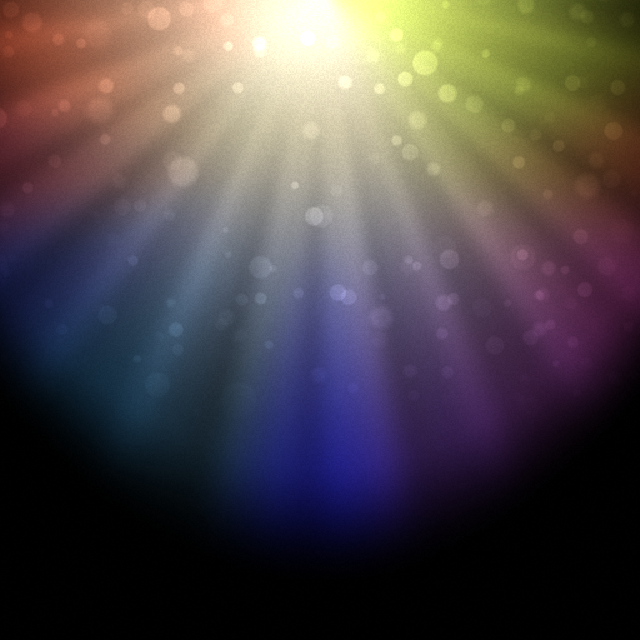
Write a Shadertoy shader that draws this background.

```glsl
const float TAU = 6.2831853;
const vec2 SOURCE = vec2(0.503, 1.02);      // where the rays meet
const vec2 HUE_CENTER = vec2(0.5, 0.75);    // pivot of the colour wheel
const vec2 CORE_CENTER = vec2(0.475, 1.0);
const float CORE_SIZE = 0.17;
const float CORE_GAIN = 0.28;
const float GLOW_SIZE = 0.55;
const float GLOW_SQUEEZE = 1.4;             // narrows the glow sideways
const float GLOW_FALLOFF = 2.4;
const vec3 GLOW_WARM = vec3(0.88, 0.84, 0.70);
const vec3 GLOW_COOL = vec3(0.78, 0.80, 0.91);
const vec3 GLOW_LIME = vec3(0.86, 0.93, 0.40);
const vec3 GLOW_PEACH = vec3(1.00, 0.77, 0.62);
const vec2 RIM_RANGE = vec2(0.25, 0.8);     // distance over which rim colour grows
const float RAY_PERIOD = 0.25;              // radians between rays
const float RAY_PHASE = 0.098;
const float RAY_DEPTH = 0.14;
const float FLOOR_HEIGHT = 0.075;           // lowest point of the lit area
const float FLOOR_CURVE = 1.15;
const float FLOOR_SOFTNESS = 0.21;
const float GRAIN_CELLS = 512.0;
const float GRAIN_AMOUNT = 0.055;
const float BOKEH_GAIN = 0.15;
const int BOKEH_LAYERS = 4;

// Rim colours, evenly spaced around the wheel; the middle entry points down
const int HUES = 16;
const vec3 RIM[HUES] = vec3[HUES](
    vec3(0.30, 0.28, 0.18), vec3(0.42, 0.28, 0.18),
    vec3(0.46, 0.22, 0.13), vec3(0.49, 0.16, 0.09),
    vec3(0.21, 0.04, 0.09), vec3(0.03, 0.06, 0.22),
    vec3(0.01, 0.11, 0.18), vec3(0.01, 0.08, 0.12),
    vec3(0.02, 0.02, 0.39), vec3(0.12, 0.03, 0.21),
    vec3(0.17, 0.04, 0.19), vec3(0.24, 0.05, 0.20),
    vec3(0.20, 0.04, 0.04), vec3(0.13, 0.13, 0.01),
    vec3(0.14, 0.16, 0.02), vec3(0.20, 0.22, 0.08));

float hash(vec2 p) {
    vec3 q = fract(p.xyx * vec3(0.1031, 0.1030, 0.0973));
    q += dot(q, q.yzx + 33.33);
    return fract((q.x + q.y) * q.z);
}

// Angle from straight down, positive to the right
float downAngle(vec2 d) {
    return atan(d.x, -d.y);
}

vec3 rimColor(vec2 uv) {
    vec2 d = uv - HUE_CENTER;
    float turn = (downAngle(d) / TAU + 0.5) * float(HUES);
    int i = int(floor(turn));
    vec3 hue = mix(RIM[i % HUES], RIM[(i + 1) % HUES], smoothstep(0.0, 1.0, fract(turn)));
    return hue * smoothstep(0.0, 0.25, length(d));
}

// Peach to the upper left, lime to the upper right, cooler below
vec3 glowTint(vec2 d) {
    float a = downAngle(d);
    vec3 tint = mix(GLOW_WARM, GLOW_COOL, smoothstep(0.2, 0.5, -d.y));
    tint = mix(tint, GLOW_PEACH, smoothstep(0.5, 1.5, -a));
    return mix(tint, GLOW_LIME, smoothstep(0.2, 1.3, a));
}

float rays(vec2 d) {
    float a = downAngle(d);
    float wave = cos(TAU * (a - RAY_PHASE) / RAY_PERIOD)
               + 0.35 * sin(a * 11.0 + 0.6) + 0.2 * sin(a * 57.0);
    return 1.0 + RAY_DEPTH * wave * smoothstep(0.12, 0.6, length(d));
}

// One randomly sized disc per occupied cell, kept inside its cell
float bokehLayer(vec2 uv, float cells, float seed) {
    vec2 p = uv * cells;
    vec2 id = floor(p) + seed * 37.0;
    float size = mix(0.10, 0.25, hash(id + 5.1));
    vec2 offset = vec2(hash(id + 1.3), hash(id + 2.7)) - 0.5;
    vec2 center = 0.5 + offset * (0.9 - 2.0 * size);
    float softness = max(size * 0.6 * hash(id + 8.9), 2.0 * cells / iResolution.y);
    float dist = length(fract(p) - center);
    float disc = 1.0 - smoothstep(size - softness, size + 0.02, dist);
    float present = step(0.66, hash(id + 4.4));
    return disc * present * mix(0.2, 1.0, hash(id + 6.2));
}

float bokeh(vec2 uv) {
    float sum = 0.0;
    for (int i = 0; i < BOKEH_LAYERS; i++) {
        float k = float(i);
        sum += bokehLayer(uv + k * vec2(0.037, 0.053), 9.0 + 3.0 * k, k + 1.0);
    }
    return sum * smoothstep(0.3, 0.5, uv.y);
}

void mainImage(out vec4 fragColor, in vec2 fragCoord) {
    vec2 uv = fragCoord / iResolution.xy;
    vec2 d = uv - SOURCE;

    // Wide glow that gives way to the rim colours
    float reach = length(d * vec2(GLOW_SQUEEZE, 1.0));
    float glow = exp(-pow(reach / GLOW_SIZE, GLOW_FALLOFF));
    vec3 color = glowTint(d) * glow;
    color += rimColor(uv) * smoothstep(RIM_RANGE.x, RIM_RANGE.y, reach);
    color *= rays(d);

    // White core
    float core = length((uv - CORE_CENTER) * vec2(1.0, 1.2)) / CORE_SIZE;
    color += CORE_GAIN * exp(-core * core);

    // Floating discs take on the local light
    color += bokeh(uv) * (0.02 + BOKEH_GAIN * color);

    // Curved dark floor and shaded corners
    float side = uv.x - 0.5;
    float ground = FLOOR_HEIGHT + FLOOR_CURVE * side * side;
    color *= smoothstep(0.0, FLOOR_SOFTNESS, uv.y - ground);
    color *= 1.0 - 0.5 * smoothstep(0.45, 0.7, length(uv - vec2(0.5, 0.65)));

    // Fine film grain
    float grain = hash(floor(uv * GRAIN_CELLS)) - 0.5;
    color += grain * (0.01 + GRAIN_AMOUNT * color);
    fragColor = vec4(clamp(color, 0.0, 1.0), 1.0);
}
```
